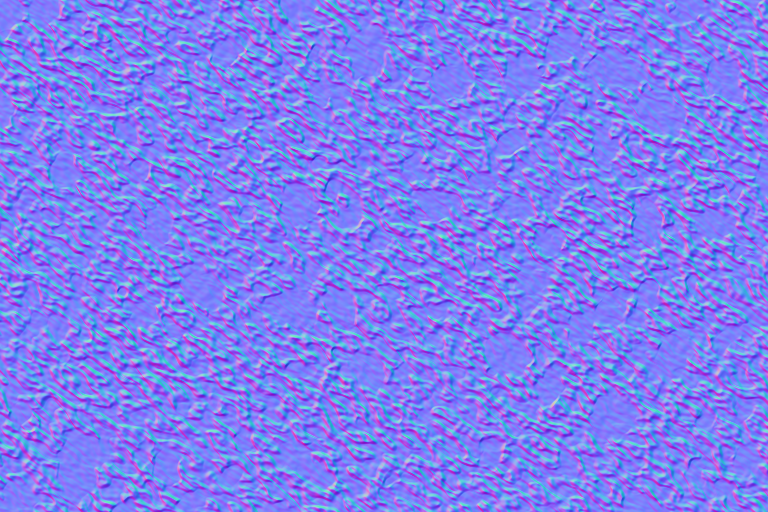
Reproduce this texture map procedurally as a WebGL 1 fragment shader.

```glsl
precision highp float;
// Normal map of rough plaster: slanted grains, diagonal scratches and smooth raised patches.
uniform vec2 u_resolution;

vec2 hash2(vec2 p) {
  vec3 q = fract(p.xyx * vec3(0.1031, 0.1030, 0.0973));
  q += dot(q, q.yzx + 33.33);
  return fract((q.xx + q.yz) * q.zy);
}

// Dot product of a random unit gradient with the offset from its lattice corner
float corner(vec2 cell, vec2 offset) {
  float angle = 6.2832 * hash2(cell).x;
  return dot(vec2(cos(angle), sin(angle)), offset);
}

float gradientNoise(vec2 p) {
  vec2 i = floor(p), f = p - i;
  vec2 u = f * f * f * (f * (f * 6.0 - 15.0) + 10.0);
  vec2 e = vec2(1.0, 0.0);
  return mix(mix(corner(i, f), corner(i + e.xy, f - e.xy), u.x),
             mix(corner(i + e.yx, f - e.yx), corner(i + e.xx, f - e.xx), u.x), u.y);
}

// Coordinates along and across a direction that falls to the right
vec2 slant(vec2 p, float angle) {
  float c = cos(angle), s = sin(angle);
  return vec2(c * p.x - s * p.y, s * p.x + c * p.y);
}

// Coverage of scattered, ragged round patches
float patches(vec2 p) {
  const float size = 0.11;
  vec2 home = floor(p / size);
  float ragged = 0.016 * gradientNoise(p * 24.0) + 0.012 * gradientNoise(p * 55.0 + 9.0);
  float cover = 0.0;
  for (int y = -1; y <= 1; y++) {
    for (int x = -1; x <= 1; x++) {
      vec2 cell = home + vec2(x, y);
      vec2 shape = hash2(cell + 71.0);
      vec2 away = p - (cell + hash2(cell + 23.0)) * size;
      away = slant(away, 3.0 * shape.y) * vec2(1.2, 0.85);
      float radius = 0.008 + 0.042 * shape.x * shape.x;
      cover = max(cover, smoothstep(0.005, -0.005, length(away) + ragged - radius));
    }
  }
  return cover;
}

float height(vec2 p) {
  vec2 bent = p + 0.006 * vec2(gradientNoise(p * 23.0), gradientNoise(p * 23.0 + 40.0));

  // Small steep-sided plateaus, with choppy grain mostly in the gaps between them
  float island = gradientNoise(slant(bent, 0.6) * vec2(26.0, 52.0) + 50.0);
  float plateau = smoothstep(-0.14, 0.14, island);
  float fine = gradientNoise(slant(bent, 0.6) * vec2(60.0, 114.0) + 15.0);
  float roughness = mix(0.88, 1.1, smoothstep(-0.3, 0.3, gradientNoise(p * 5.0 + 7.0)));
  float rough = 0.0040 * (plateau - 0.5) + 0.0062 * fine * (1.0 - 0.6 * plateau);
  rough *= roughness;

  // Broken diagonal ledges
  float ledge = gradientNoise(slant(bent, 0.74) * vec2(8.0, 36.0) + 80.0);
  float gate = smoothstep(-0.08, 0.16, gradientNoise(p * 13.0 + 31.0));
  rough += 0.0028 * gate * (smoothstep(-0.07, 0.07, ledge) - 0.5);

  // Patches stand slightly proud and keep a faint texture
  float smoothTop = 0.0018 + 0.0006 * plateau + 0.0012 * fine;
  return mix(rough, smoothTop, 0.93 * patches(p));
}

void main() {
  vec2 p = gl_FragCoord.xy / u_resolution.y + 3.0;
  vec2 e = vec2(0.0017, 0.0);
  vec2 slope = vec2(height(p + e.xy) - height(p - e.xy),
                    height(p + e.yx) - height(p - e.yx)) / (2.0 * e.x);

  // Encode the normal with its green axis pointing down
  vec3 normal = normalize(vec3(-slope.x, slope.y, 1.0));
  vec3 color = 0.5 + 0.5 * normal - vec3(0.008, 0.0, 0.01);
  gl_FragColor = vec4(color, 1.0);
}
```
